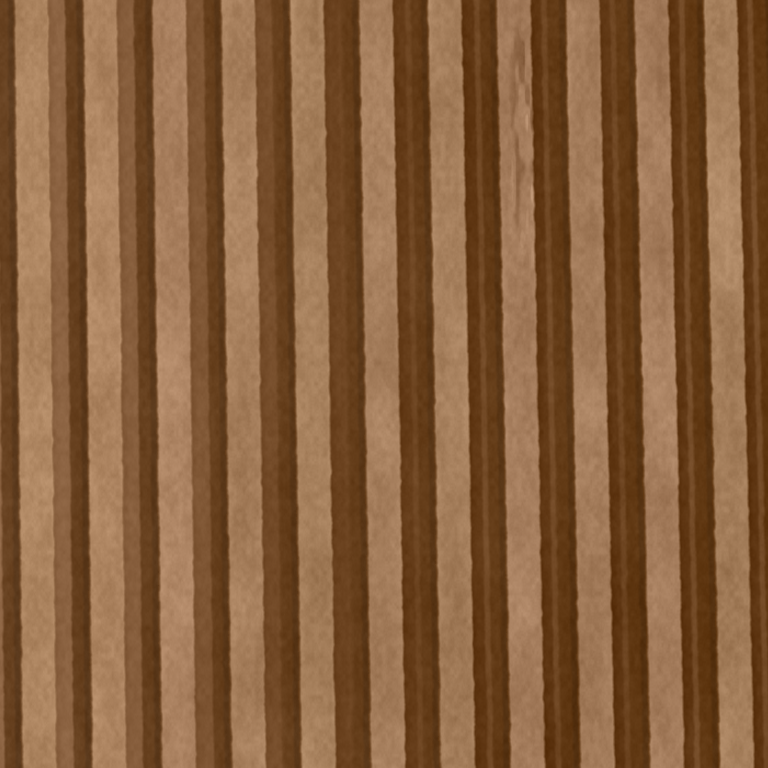
This texture is drawn by a WebGL 2 fragment shader. Its source:

```glsl
#version 300 es
precision highp float;

uniform vec2 u_resolution;
out vec4 fragColor;

#define PITCH_TOP 0.0897
#define PITCH_BOTTOM 0.0908
#define START_TOP 0.0169
#define START_BOTTOM 0.0275
#define FACE_SHARE 0.51
#define EDGE_SOFT 0.05
#define EDGE_WOBBLE 0.0032
#define GRAIN 0.085
#define WORN_SLAT 7.0

const vec3 FACE_PALE = vec3(0.73, 0.57, 0.41);
const vec3 FACE_TAN = vec3(0.645, 0.495, 0.355);
const vec3 FACE_ROSE = vec3(0.64, 0.475, 0.36);
const vec3 WALL_LIT = vec3(0.57, 0.41, 0.28);
const vec3 WALL_SHADE = vec3(0.38, 0.22, 0.08);
const vec3 GROOVE_LEFT = vec3(0.41, 0.26, 0.13);
const vec3 GROOVE_RIGHT = vec3(0.37, 0.21, 0.06);
const vec3 RIDGE = vec3(0.47, 0.31, 0.17);

float hash(vec2 p) {
    return fract(sin(dot(p, vec2(127.1, 311.7))) * 43758.5453);
}

float noise(vec2 p) {
    vec2 cell = floor(p);
    vec2 f = fract(p);
    f = f * f * (3.0 - 2.0 * f);
    float low = mix(hash(cell), hash(cell + vec2(1.0, 0.0)), f.x);
    float high = mix(hash(cell + vec2(0.0, 1.0)), hash(cell + 1.0), f.x);
    return mix(low, high, f.y);
}

// Noise centred on zero, summed over three octaves
float mottle(vec2 p) {
    float sum = 0.0;
    float weight = 0.5;
    for (int i = 0; i < 3; i++) {
        sum += weight * (noise(p) - 0.5);
        p = p * 2.03 + 17.3;
        weight *= 0.55;
    }
    return sum;
}

// Smooth band from a to b
float band(float a, float b, float t) {
    return smoothstep(a - EDGE_SOFT * 0.5, a + EDGE_SOFT * 0.5, t)
         * (1.0 - smoothstep(b - EDGE_SOFT * 0.5, b + EDGE_SOFT * 0.5, t));
}

// Front of a slat: tint per slat, paler to the left, bright worn rims
vec3 faceColor(float slat, float t, vec2 uv) {
    vec3 base = mix(FACE_TAN, FACE_ROSE, hash(vec2(slat, 4.0)));
    float paleness = 0.8 * (1.0 - smoothstep(0.0, 0.5, uv.x));
    paleness *= 0.55 + 0.45 * hash(vec2(slat, 9.0));
    vec3 color = mix(base, FACE_PALE, paleness);
    float rim = exp(-t * 22.0) + 0.6 * exp((t - FACE_SHARE) * 28.0);
    color += 0.045 * rim;
    color += 0.13 * mottle(vec2(uv.x * 22.0 + slat * 5.0, uv.y * 9.0));
    return color;
}

// Dark and pale scuffs running down the upper part of one slat
float scuffs(float slat, float t, vec2 uv) {
    float here = 1.0 - step(0.5, abs(slat - WORN_SLAT));
    float along = smoothstep(0.62, 0.75, uv.y) * (1.0 - smoothstep(0.93, 0.98, uv.y));
    float across = smoothstep(0.12, 0.3, t);
    float streak = noise(vec2(uv.x * 150.0, uv.y * 32.0));
    float amount = 0.09 * smoothstep(0.72, 0.9, streak) - 0.11 * smoothstep(0.5, 0.2, streak);
    return here * along * across * amount;
}

void main() {
    vec2 uv = gl_FragCoord.xy / u_resolution;

    // Slightly leaning, fanned-out slats with uneven edges
    float wobble = mottle(vec2(uv.x * 30.0, uv.y * 75.0)) * EDGE_WOBBLE;
    float start = mix(START_BOTTOM, START_TOP, uv.y);
    float pitch = mix(PITCH_BOTTOM, PITCH_TOP, uv.y);
    float position = (uv.x + wobble - start) / pitch;
    float slat = floor(position);
    float t = fract(position);

    // Groove floor, then the side wall, which loses light to the right
    float wallEnd = mix(0.77, 0.71, uv.x) + 0.03 * (hash(vec2(slat, 2.0)) - 0.5);
    float wallLight = 1.0 - smoothstep(0.0, 0.65, uv.x);
    vec3 color = mix(GROOVE_LEFT, GROOVE_RIGHT, uv.x);
    color *= 1.0 - 0.12 * band(0.92, 1.0, t);
    vec3 wall = mix(WALL_SHADE, WALL_LIT, wallLight);
    wall -= 0.05 * exp((FACE_SHARE - t) * 18.0);
    color = mix(color, wall, band(FACE_SHARE, wallEnd, t));

    // Thin lighter ridge where wall and floor meet
    float ridge = band(wallEnd - 0.05, wallEnd + 0.03, t) * smoothstep(0.2, 0.7, uv.x);
    color = mix(color, RIDGE, ridge * (0.35 + 0.5 * hash(vec2(slat, 6.0))));

    // Front face on top
    float face = band(EDGE_SOFT * 0.5, FACE_SHARE, t);
    color = mix(color, faceColor(slat, t, uv), face);
    color += face * scuffs(slat, t, uv);

    // Fine grain, a little longer than wide
    float grain = mottle(vec2(uv.x * 170.0, uv.y * 110.0));
    color += GRAIN * grain * mix(0.8, 1.2, face);
    color += 0.05 * mottle(uv * vec2(9.0, 6.0) + 3.0);

    fragColor = vec4(clamp(color, 0.0, 1.0), 1.0);
}
```
